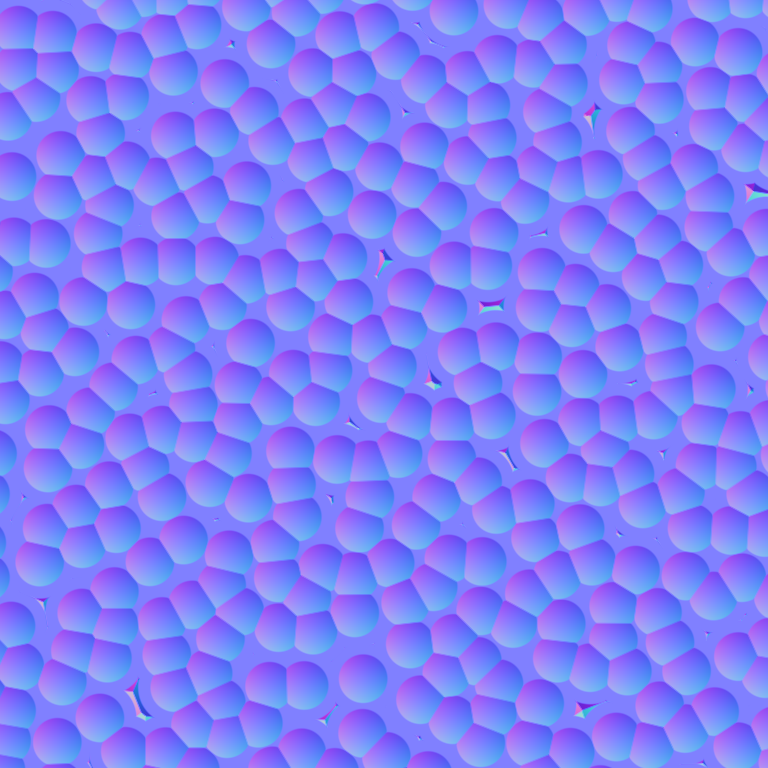
Give the GLSL for this texture map, as a Shadertoy shader.

```glsl
// Tangent-space normal map of a plate covered with crowded round dimples.
// Jittered brick-lattice sites are pushed apart, the nearest site shapes each
// dimple, and the widest gaps between dimples break into steep faceted chips.

const float PITCH       = 0.0610;  // lattice spacing, canvas units
const float ROW_HEIGHT  = 0.866;   // row spacing relative to PITCH
const float TILT        = -0.55;   // lattice rotation, radians
const float JITTER      = 0.96;    // share of a cell a site may roam
const float SPACING     = 0.0455;  // distance that sites try to keep
const float PUSH        = 0.40;    // strength of each relaxation pass
const float RADIUS      = 0.0316;  // dimple radius
const float DISH_SLOPE  = 0.47;    // normal tilt at the dimple rim
const float CHIP_START  = 0.0462;  // distance from a site where chips begin
const float CHIP_SLOPE  = 0.74;    // normal tilt on the chip facets
const float EDGE        = 0.0014;  // edge softness

const int GRID = 9;  // sites gathered per side
const int CORE = 5;  // sites left per side after relaxing

vec2 hash22(vec2 p) {
    vec2 k = vec2(dot(p, vec2(127.1, 311.7)), dot(p, vec2(269.5, 183.3)));
    return fract(sin(k) * 43758.5453);
}

float rowShift(float row) {
    return 0.5 * mod(row, 2.0);
}

// Random site inside one brick of the lattice
vec2 siteOf(vec2 id) {
    vec2 roam = 0.5 + JITTER * (hash22(id) - 0.5);
    vec2 brick = id + vec2(rowShift(id.y), 0.0) + roam;
    return brick * PITCH * vec2(1.0, ROW_HEIGHT);
}

// Sideways tilt of the surface at an offset from its site
vec2 slopeAt(vec2 offset, float soft) {
    float dist = length(offset);
    float dish = 1.0 - smoothstep(RADIUS - soft, RADIUS + soft, dist);
    float chip = smoothstep(CHIP_START, CHIP_START + 2.0 * soft, dist);
    vec2 outward = offset / max(dist, 1e-5);
    return outward * (CHIP_SLOPE * chip - DISH_SLOPE * dish * dist / RADIUS);
}

void mainImage(out vec4 fragColor, in vec2 fragCoord) {
    float side = min(iResolution.x, iResolution.y);
    float soft = max(EDGE, 0.7 / side);
    mat2 turn = mat2(cos(TILT), sin(TILT), -sin(TILT), cos(TILT));
    vec2 p = (fragCoord / side) * turn;

    // Gather the sites around this point
    vec2 cell = p / (PITCH * vec2(1.0, ROW_HEIGHT));
    float row = floor(cell.y);
    vec2 home = vec2(floor(cell.x - rowShift(row)), row);
    vec2 sites[GRID * GRID];
    for (int y = 0; y < GRID; y++)
        for (int x = 0; x < GRID; x++)
            sites[y * GRID + x] = siteOf(home + vec2(x - GRID / 2, y - GRID / 2));

    // Push close sites apart; each pass drops the outer ring and shifts
    // results by one slot, so values still needed are never overwritten
    for (int size = GRID - 2; size >= CORE; size -= 2)
        for (int y = 0; y < size; y++)
            for (int x = 0; x < size; x++) {
                vec2 self = sites[(y + 1) * GRID + x + 1];
                vec2 push = vec2(0.0);
                for (int k = 0; k < 9; k++) {
                    vec2 gap = self - sites[(y + k / 3) * GRID + x + k % 3];
                    float len = length(gap);
                    push += gap / max(len, 1e-5) * max(SPACING - len, 0.0);
                }
                sites[y * GRID + x] = self + PUSH * push;
            }

    // Find the two nearest sites
    vec2 near = vec2(9.0), next = vec2(9.0);
    for (int y = 0; y < CORE; y++)
        for (int x = 0; x < CORE; x++) {
            vec2 offset = p - sites[y * GRID + x];
            float d = dot(offset, offset);
            if (d < dot(near, near)) {
                next = near;
                near = offset;
            } else if (d < dot(next, next)) {
                next = offset;
            }
        }

    // Blend both slopes across the straight seam between them
    float seam = (dot(next, next) - dot(near, near))
               / max(2.0 * length(next - near), 1e-5);
    float blend = 0.5 - 0.5 * smoothstep(0.0, soft, seam);
    vec2 slope = turn * mix(slopeAt(near, soft), slopeAt(next, soft), blend);

    // Encode the unit normal as a colour
    vec3 normal = vec3(slope, sqrt(max(1.0 - dot(slope, slope), 0.0)));
    fragColor = vec4(0.5 + 0.5 * normal, 1.0);
}
```
